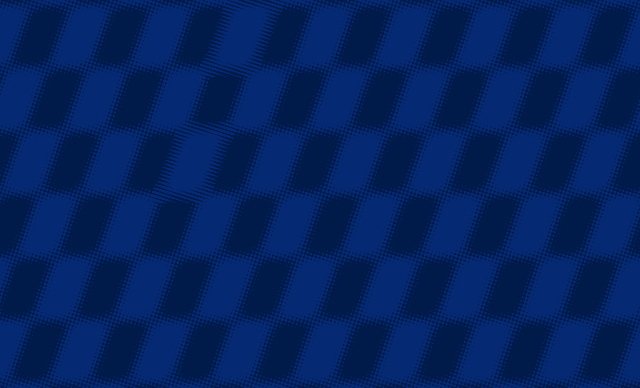
Write a Shadertoy shader that draws this pattern.

```glsl
// Slanted two-tone navy checkerboard whose cell borders dissolve into halftone dots.
// A sheared checker field is thresholded against a tilted cosine dot screen;
// two of the light cells use a line screen and swell slightly.

const float TAU = 6.2831853;
const vec2 CELL_SIZE = vec2(0.0975, 0.1625); // across the slanted sides, and down

// Cell coordinates: one unit per parallelogram, sheared to the right going up
vec2 cellCoords(vec2 p) {
    float row = (p.y - 0.0129) / CELL_SIZE.y;
    return vec2(p.x / 0.1044 - 0.6 * row - 1.181, row);
}

// Positive in light cells, negative in dark ones, fading to zero at the borders
float checkerField(vec2 c) {
    vec2 cell = floor(c);
    vec2 border = (0.5 - abs(fract(c) - 0.5)) * CELL_SIZE;
    vec2 ramp = clamp(border / 0.03, 0.0, 1.0);
    float tone = 1.0 - 2.0 * mod(cell.x + cell.y, 2.0);
    return 1.8 * tone * ramp.x * ramp.y;
}

// True around the two streaked cells, which share a column two rows apart
bool inStreakedCell(vec2 c) {
    vec2 offset = abs(vec2(c.x - 1.5, abs(c.y - 4.5) - 1.0));
    return all(lessThan(offset, 0.5 + 0.024 / CELL_SIZE));
}

void mainImage(out vec4 fragColor, in vec2 fragCoord) {
    vec2 p = fragCoord / iResolution.y;
    vec2 c = cellCoords(p);

    // Tilted screen; its pitch flips phase from one light cell to the next
    float tilt = 0.307;
    vec2 along = vec2(cos(tilt), -sin(tilt));
    vec2 wave = cos(TAU / 0.0097 * vec2(dot(p, along), dot(p, vec2(-along.y, along.x))));

    bool streaked = inStreakedCell(c);
    float halftone = streaked ? wave.y : 0.5 * (wave.x + wave.y);
    float bias = streaked ? 0.42 : 0.1;
    float ink = checkerField(c) + bias + halftone;

    // Threshold about one pixel wide
    float soft = clamp(190.0 / iResolution.y, 0.02, 0.7);
    float light = smoothstep(-soft, soft, ink);
    fragColor = vec4(mix(vec3(0.0, 0.10, 0.29), vec3(0.02, 0.16, 0.45), light), 1.0);
}
```
